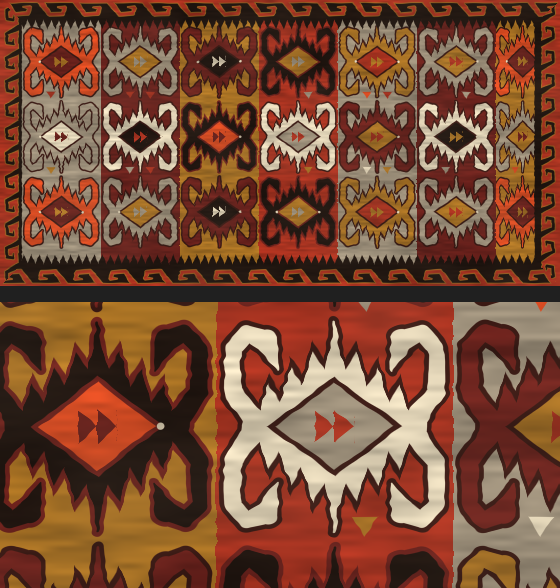
Top, the full canvas; bottom, a detail of the centre.
This pattern is drawn by a WebGL 1 fragment shader. Its source:

```glsl
precision highp float;
// Flat-woven kilim: seven panels of three hooked medallions inside a running-hook border.
uniform vec2 u_resolution;

#define SIZE vec2(7.68, 3.94)
#define PITCH vec2(1.083, 1.035)
#define FIELD_MIN vec2(0.30, 0.28)
#define FIELD_MAX vec2(7.33, 3.63)
#define WEAR 0.24
#define BLACK vec3(0.11, 0.07, 0.05)
#define MAROON vec3(0.40, 0.12, 0.10)
#define RED vec3(0.63, 0.18, 0.11)
#define ORANGE vec3(0.83, 0.28, 0.12)
#define MUSTARD vec3(0.64, 0.43, 0.13)
#define GREY vec3(0.59, 0.54, 0.46)
#define CREAM vec3(0.86, 0.81, 0.70)

float hash(vec2 p) {
  return fract(sin(dot(p, vec2(127.1, 311.7))) * 4375.85);
}

float noise(vec2 p) {
  vec2 i = floor(p), f = fract(p);
  f = f * f * (3.0 - 2.0 * f);
  return mix(mix(hash(i), hash(i + vec2(1, 0)), f.x),
             mix(hash(i + vec2(0, 1)), hash(i + vec2(1, 1)), f.x), f.y);
}

float fill(float d) {
  float px = SIZE.y / u_resolution.y;
  return smoothstep(0.7 * px, -0.7 * px, d);
}

vec3 yarn(float id) {
  if (id < 0.5) return BLACK;
  if (id < 1.5) return MAROON;
  if (id < 2.5) return RED;
  if (id < 3.5) return ORANGE;
  if (id < 4.5) return MUSTARD;
  return id < 5.5 ? GREY : CREAM;
}

// Yarn of ground, body, diamond and centre; the middle row differs.
vec4 scheme(float column, bool middle) {
  if (column < 0.5) return middle ? vec4(5, 5, 6, 1) : vec4(5, 3, 1, 4);
  if (column < 1.5) return middle ? vec4(1, 6, 0, 2) : vec4(1, 5, 4, 5);
  if (column < 2.5) return middle ? vec4(4, 0, 3, 1) : vec4(4, 1, 0, 6);
  if (column < 3.5) return middle ? vec4(2, 6, 5, 2) : vec4(2, 0, 4, 5);
  if (column < 4.5) return middle ? vec4(5, 1, 4, 2) : vec4(5, 4, 2, 4);
  if (column < 5.5) return middle ? vec4(1, 6, 0, 4) : vec4(1, 5, 4, 2);
  return middle ? vec4(4, 5, 4, 1) : vec4(4, 3, 1, 4);
}

// Stroke from a to b whose radius runs from ra to rb.
float limb(vec2 p, vec2 a, vec2 b, float ra, float rb) {
  vec2 ab = b - a;
  float t = clamp(dot(p - a, ab) / dot(ab, ab), 0.0, 1.0);
  return length(p - a - ab * t) - mix(ra, rb, t);
}

// Serrated body with a spike and four curled horns, folded into one quarter.
float medallion(vec2 q) {
  float tooth = abs(fract(q.x / 0.1) - 0.5) * 2.0;
  float top = 0.30 * (1.0 - q.x / 0.40) + 0.12 * tooth;
  float d = max((q.y - top) * 0.42, q.x - 0.42);
  d = min(d, limb(q, vec2(0.0, 0.2), vec2(0.0, 0.48), 0.035, 0.006));
  d = min(d, limb(q, vec2(0.36, 0.02), vec2(0.465, 0.16), 0.05, 0.04));
  d = min(d, limb(q, vec2(0.465, 0.16), vec2(0.465, 0.36), 0.04, 0.036));
  d = min(d, limb(q, vec2(0.465, 0.36), vec2(0.40, 0.43), 0.036, 0.036));
  d = min(d, limb(q, vec2(0.40, 0.43), vec2(0.31, 0.39), 0.036, 0.05));
  return min(d, limb(q, vec2(0.31, 0.39), vec2(0.26, 0.26), 0.055, 0.004));
}

vec3 fieldColour(vec2 p) {
  float column = clamp(floor((p.x - FIELD_MIN.x) / PITCH.x), 0.0, 6.0);
  float row = clamp(floor((p.y - 0.3325) / PITCH.y), 0.0, 2.0);
  vec2 c = p - vec2(0.84, 0.85) - PITCH * vec2(column, row);
  if (column > 5.5) c.x = (c.x + 0.17) / 0.75; // narrow last panel
  vec2 q = abs(c), cell = vec2(column, row);
  vec4 s = scheme(column, row == 1.0);
  vec3 outline = s.y < 0.5 ? MAROON : mix(BLACK, MAROON, 0.35);
  vec3 col = yarn(s.x);

  // Small filler triangles between the rows.
  float h = hash(cell + vec2(sign(c.x) * 0.3, 7.0));
  vec2 t = vec2(abs(q.x - 0.14), c.y - 0.46);
  float filler = max(abs(t.y) - 0.045, (t.x - 0.03 + t.y * 0.65) * 0.8);
  if (h > 0.3 && row < 1.5) col = mix(col, yarn(floor(h * 6.9)), fill(filler));

  float body = medallion(q);
  col = mix(col, outline, fill(body - 0.021));
  col = mix(col, yarn(s.y), fill(body));
  float diamond = (q.x / 0.27 + q.y / 0.20 - 1.0) * 0.16;
  col = mix(col, outline, fill(diamond - 0.022));
  col = mix(col, yarn(s.z), fill(diamond));
  float arrows = max(q.x - 0.09, q.y - 0.075 * (1.0 - fract(c.x / 0.09)));
  col = mix(col, yarn(s.w), fill(arrows));
  float knot = length(vec2(q.x - 0.29, q.y)) - 0.017;
  return mix(col, CREAM, fill(knot) * step(0.55, hash(cell + sign(c.x) * 0.2)));
}

// One curled hook per period, rooted at y = 0.
float runningHook(vec2 p, float period) {
  vec2 q = vec2(mod(p.x, period) / period, p.y), k = vec2(period, 1.0);
  q *= k;
  float d = limb(q, vec2(0.12, 0.0) * k, vec2(0.42, 0.20) * k, 0.045, 0.026);
  d = min(d, limb(q, vec2(0.42, 0.20) * k, vec2(0.80, 0.19) * k, 0.026, 0.026));
  d = min(d, limb(q, vec2(0.80, 0.19) * k, vec2(0.84, 0.11) * k, 0.026, 0.026));
  d = min(d, limb(q, vec2(0.84, 0.11) * k, vec2(0.66, 0.10) * k, 0.026, 0.008));
  return min(d, p.y - 0.04);
}

vec3 borderColour(vec2 p) {
  vec2 edge = min(p, SIZE - p);
  bool level = edge.y < edge.x;
  vec2 along = vec2(p.y < SIZE.y * 0.5 ? p.x : SIZE.x - p.x,
                    p.x < SIZE.x * 0.5 ? p.y : SIZE.y - p.y);
  float d = level ? runningHook(vec2(along.x, edge.y), SIZE.x / 16.0)
                  : runningHook(vec2(along.y, 0.29 - edge.x), SIZE.y / 12.0);
  vec3 col = level ? mix(BLACK, RED, fill(d)) : mix(RED, BLACK, fill(d));
  return mix(col, MUSTARD, 0.75 * fill(abs(d) - 0.007));
}

void main() {
  vec2 p = gl_FragCoord.xy / u_resolution * SIZE;
  p.y = SIZE.y - p.y;
  vec2 thread = vec2(p.x * 9.0, p.y * 34.0);
  vec2 woven = p + 0.014 * (vec2(noise(thread), noise(p * 6.0 + 40.0)) - 0.5);

  // Black comb teeth bite into the field from above and below.
  float comb = 0.12 * abs(fract(woven.x / 0.108) - 0.5) * 2.0;
  vec2 inset = min(woven - FIELD_MIN, FIELD_MAX - woven);
  float field = -min(inset.x, (inset.y - comb) * 0.42);
  vec3 col = mix(borderColour(woven), fieldColour(woven), fill(field));

  // Dye streaks along the weft, ribs and scattered fading.
  float streak = noise(vec2(p.x * 1.4, p.y * 13.0)) - 0.5;
  float rib = noise(vec2(p.x * 7.0, p.y * 38.0) + 90.0) - 0.5;
  col *= 1.0 + WEAR * (streak + rib);
  col = mix(col, GREY, 0.10 * noise(p * 2.3 + 15.0));
  gl_FragColor = vec4(col, 1.0);
}
```
